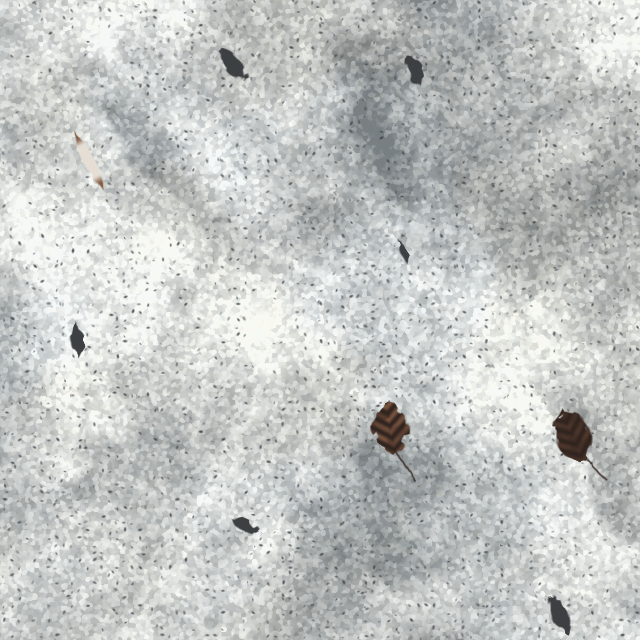
Write a WebGL 1 fragment shader that draws this texture.

```glsl
precision highp float;
// Old, dirty snow seen from above: soft lumps from layered cellular noise,
// a fine crystalline grain, shaded hollows, scattered grit specks,
// and a few dark flakes and dry leaves laid on top.
uniform vec2 u_resolution;

const vec3 BRIGHT_SNOW = vec3(0.965, 0.975, 0.960);
const vec3 SHADED_SNOW = vec3(0.480, 0.500, 0.505);
const vec3 GRIT = vec3(0.27, 0.28, 0.29);
const vec3 FLAKE = vec3(0.24, 0.25, 0.26);
const vec3 DARK_LEAF = vec3(0.19, 0.14, 0.12);
const vec3 TAN_LEAF = vec3(0.52, 0.36, 0.27);
const vec3 PALE_WOOD = vec3(0.90, 0.87, 0.83);

vec2 hash2(vec2 p) {
  vec3 q = fract(p.xyx * vec3(0.1031, 0.1030, 0.0973));
  q += dot(q, q.yzx + 33.33);
  return fract((q.xx + q.yz) * q.zy);
}

vec2 rotate(vec2 p, float angle) {
  float c = cos(angle), s = sin(angle);
  return vec2(c * p.x + s * p.y, c * p.y - s * p.x);
}

float cover(float dist, float softness) {
  return 1.0 - smoothstep(-softness, softness, dist);
}

// Random cell values blended by distance; higher sharpness gives harder cells.
float cellNoise(vec2 p, float sharpness) {
  vec2 base = floor(p);
  float sum = 0.0, total = 0.0001;
  for (int y = -1; y <= 1; y++) {
    for (int x = -1; x <= 1; x++) {
      vec2 cell = base + vec2(float(x), float(y));
      vec2 d = cell + hash2(cell) - p;
      float weight = exp(-sharpness * dot(d, d));
      sum += weight * hash2(cell + 71.0).x;
      total += weight;
    }
  }
  return sum / total;
}

// Four octaves, centred on zero.
float snowLumps(vec2 p) {
  float sum = 0.0, amplitude = 0.45, frequency = 3.5;
  for (int i = 0; i < 4; i++) {
    sum += amplitude * (cellNoise(p * frequency + 17.0 * float(i), 6.0) - 0.5);
    p = rotate(p, 0.6);
    frequency *= 2.15;
    amplitude *= 0.66;
  }
  return sum;
}

float segmentDistance(vec2 p, vec2 a, vec2 b) {
  vec2 ab = b - a;
  return length(p - a - ab * clamp(dot(p - a, ab) / dot(ab, ab), 0.0, 1.0));
}

float lensDistance(vec2 p, float halfLength, float halfWidth) {
  float x = p.x / halfLength;
  return max(0.75 * (abs(p.y) - halfWidth * (1.0 - x * x)), abs(p.x) - halfLength);
}

// Diagonal hollows, crisp on one flank and fading on the other.
float hollows(vec2 p) {
  float shade = 0.0;
  for (int i = 0; i < 4; i++) {
    float id = float(i);
    vec2 h = hash2(vec2(id, 5.0));
    vec2 center = fract(vec2(0.60, 0.82) + id * vec2(0.33, 0.46));
    vec2 q = rotate(p - center, -1.05 + 0.5 * (h.x - 0.5));
    float reach = 0.07 + 0.06 * h.y;
    float dist = segmentDistance(q, vec2(-reach, 0.0), vec2(reach, 0.0)) - 0.028;
    float softness = mix(0.008, 0.05, smoothstep(-0.03, 0.03, q.y));
    shade = max(shade, cover(dist, softness) * (0.7 + 0.3 * h.x));
  }
  return shade;
}

// One elongated grain per chosen cell.
float specks(vec2 p, float frequency, float share, float radius, float pixel) {
  vec2 cell = floor(p * frequency);
  vec2 h = hash2(cell + frequency), k = hash2(cell + 37.0);
  vec2 q = rotate(fract(p * frequency) - 0.3 - 0.4 * h, 6.283 * k.x);
  float dist = length(q * vec2(0.65, 1.1)) - radius * (0.5 + 0.7 * h.y);
  return step(k.y, share) * (0.4 + 0.6 * h.x) * cover(dist, pixel * frequency);
}

vec3 addDebris(vec3 color, vec2 p, float pixel) {
  vec2 ragged = 0.011 * vec2(cellNoise(p * 75.0, 8.0), cellNoise(p * 75.0 + 40.0, 8.0)) - 0.0055;
  for (int i = 0; i < 9; i++) {
    float id = float(i);
    vec2 h = hash2(vec2(id, 23.0));
    vec2 center = fract(vec2(0.61, 0.33) + id * vec2(0.7549, 0.5698));
    vec2 q = rotate(p - center, -0.9 + 1.1 * (h.x - 0.5));
    vec2 r = q + ragged;
    if (mod(id, 7.0) < 0.5) {
      // Leaf with curved veins and a thin stem
      float veins = 0.5 + 0.5 * sin(q.x * 330.0 + abs(q.y) * 260.0);
      float tan_ = veins * (0.35 + 0.6 * cellNoise(p * 60.0, 9.0)) * (id < 1.0 ? 1.0 : 0.4);
      float stem = segmentDistance(q + ragged * 0.4, vec2(0.03, 0.0), vec2(0.085, 0.022)) - 0.0013;
      color = mix(color, DARK_LEAF, 0.85 * cover(stem, pixel));
      color = mix(color, mix(DARK_LEAF, TAN_LEAF, tan_), cover(lensDistance(r, 0.042, 0.028), pixel));
    } else {
      // Dark flake, or one pale splinter with a brown end
      bool splinter = id == 6.0;
      float size = splinter ? 0.05 : 0.016 + 0.022 * h.y;
      float dist = lensDistance(splinter ? q + 0.3 * ragged : r, size, splinter ? 0.009 : size * 0.38);
      vec3 wood = mix(PALE_WOOD, TAN_LEAF, smoothstep(0.025, 0.04, abs(q.x)));
      color = mix(color, splinter ? wood : FLAKE, cover(dist, pixel));
    }
  }
  return color;
}

void main() {
  vec2 p = gl_FragCoord.xy / u_resolution.y;
  float pixel = 1.0 / u_resolution.y;
  vec2 warped = p + 0.018 * sin(p.yx * 17.0 + 2.0 * sin(p * 11.0)) + 0.006 * sin(p.yx * 61.0 + 3.0 * p);

  // Snow relief and grain
  float mounds = cover(length((warped - vec2(0.45, 0.48)) * vec2(0.85, 1.0)) - 0.10, 0.07)
               + 0.7 * cover(length(warped - vec2(0.86, 0.10)) - 0.12, 0.14);
  float grain = 0.19 * (cellNoise(p * 150.0, 14.0) - 0.5) + 0.09 * (cellNoise(p * 65.0, 9.0) - 0.5);
  float tone = 0.79 + 0.62 * snowLumps(warped) + 0.12 * mounds - 0.15 * hollows(warped) + grain;
  vec3 color = mix(SHADED_SNOW, BRIGHT_SNOW, clamp((tone - 0.49) / 0.475, 0.0, 1.0));
  float warmth = cellNoise(p * 7.0 + 90.0, 6.0) + 0.6 * cellNoise(p * 110.0, 12.0) - 0.8;
  color += warmth * vec3(0.016, 0.004, -0.018);

  // Grit gathers in patches
  float patchiness = 0.4 + 1.2 * cellNoise(p * 5.0 + 30.0, 6.0);
  float grit = max(specks(p, 85.0, 0.24 * patchiness, 0.15, pixel),
                   specks(rotate(p, 0.5) + 3.0, 37.0, 0.22 * patchiness, 0.10, pixel));
  color = mix(color, GRIT, 0.9 * grit);
  gl_FragColor = vec4(addDebris(color, p, pixel), 1.0);
}
```
